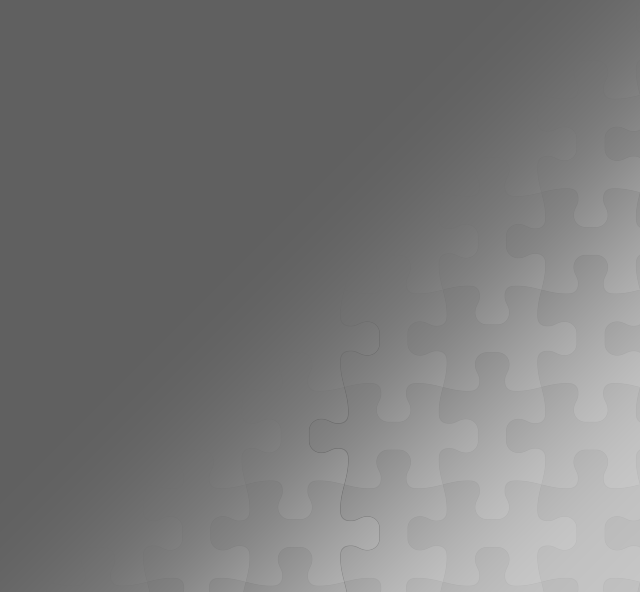
Give the GLSL for this background, as a Shadertoy shader.

```glsl
// Interlocking puzzle pieces that emerge from flat grey along a diagonal glow.
// Each seam is a distance function (shoulder + neck + knob) repeated on a grid;
// every piece is lit from its dark top left to its light bottom right.

float smoothMin(float a, float b, float k) {
    float h = max(k - abs(a - b), 0.0) / k;
    return min(a, b) - h * h * k * 0.25;
}

float roundedBox(vec2 p, vec2 halfSize, float radius) {
    vec2 d = abs(p) - halfSize + radius;
    return length(max(d, 0.0)) + min(max(d.x, d.y), 0.0) - radius;
}

// Signed distance to one seam: x runs along it, y points to the knob's tip.
float seamDistance(vec2 p) {
    float shoulder = p.y + 0.04 * abs(sin(6.28319 * p.x));
    float neck = roundedBox(p - vec2(0.0, 0.05), vec2(0.128, 0.2), 0.02);
    float knob = roundedBox(p - vec2(0.0, 0.235), vec2(0.172, 0.122), 0.118);
    return smoothMin(shoulder, smoothMin(neck, knob, 0.06), 0.09);
}

// +1 on even cells, -1 on odd ones
float checker(vec2 cell) {
    return 1.0 - 2.0 * mod(cell.x + cell.y, 2.0);
}

void mainImage(out vec4 fragColor, in vec2 fragCoord) {
    vec2 p = fragCoord / iResolution.y;
    vec2 pitch = vec2(0.1665, 0.1645);
    vec2 grid = (p - vec2(0.5817, 0.0169)) / pitch;
    float pixel = 1.0 / (iResolution.y * pitch.y);

    // Diagonal glow, growing towards the lower right
    float diagonal = p.x + 1.0 - p.y;
    float grey = mix(0.378, 0.755, smoothstep(0.83, 1.93, diagonal));

    // Nearest upright and level seams, with knobs in alternating directions
    vec2 cell = floor(grid);
    vec2 nearest = floor(grid + 0.5);
    vec2 along = grid - cell - 0.5;
    vec2 across = grid - nearest;
    float uprightSide = checker(vec2(nearest.x, cell.y));
    float levelSide = -checker(vec2(cell.x, nearest.y));
    vec2 seam = vec2(
        uprightSide * seamDistance(vec2(along.y, uprightSide * across.x)),
        levelSide * seamDistance(vec2(along.x, levelSide * across.y)));

    // Shade by the position inside the piece that owns this point
    vec2 piece = nearest - 1.0 + smoothstep(-0.6 * pixel, 0.6 * pixel, seam);
    vec2 inPiece = grid - piece - 0.5;
    float relief = smoothstep(1.1, 1.42, diagonal)
                 * (1.0 - 0.3 * smoothstep(1.6, 2.0, diagonal));
    grey += 0.031 * relief * (inPiece.x - inPiece.y);

    // Hairline seams, one upright seam being darker than the rest
    vec2 line = 1.0 - smoothstep(0.0, 0.8 * pixel, abs(seam));
    float deepSeam = nearest.x == 0.0 ? 0.085 : 0.022;
    grey -= max(line.x * deepSeam, line.y * 0.022) * smoothstep(1.02, 1.4, diagonal);

    fragColor = vec4(vec3(grey), 1.0);
}
```
